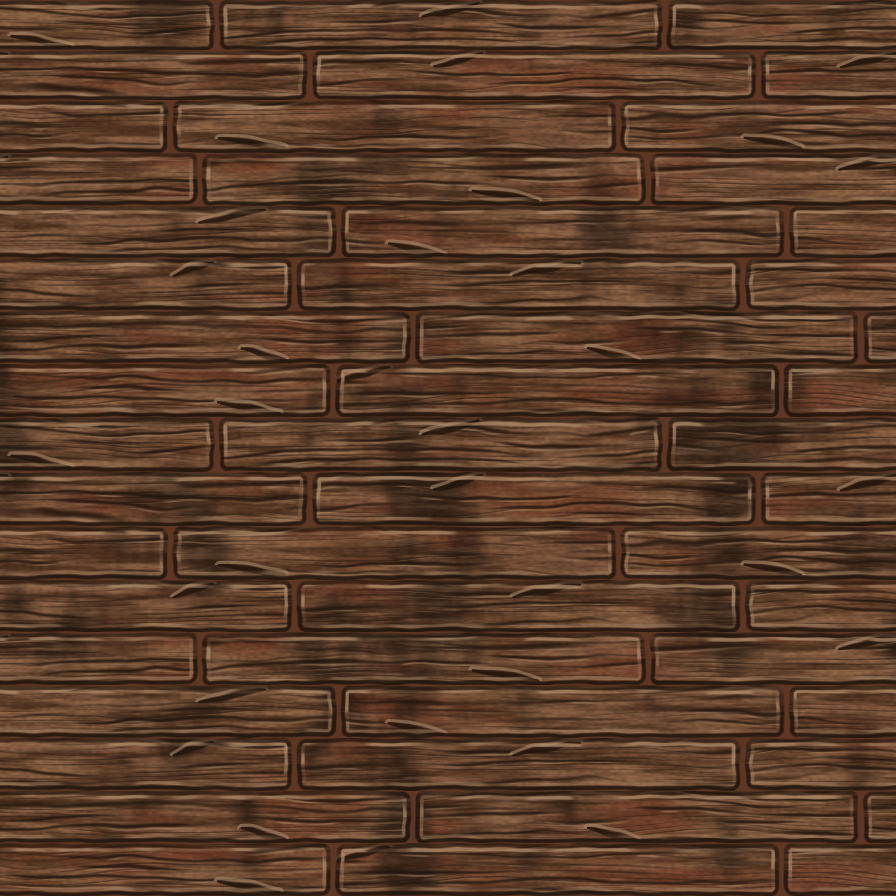
Write a three.js fragment shader that draws this texture.

```glsl
varying vec2 vUv;

float hash(vec2 p) {
  return fract(sin(dot(p, vec2(127.1, 311.7))) * 43758.545);
}

float noise(vec2 p) {
  vec2 i = floor(p), f = fract(p);
  f = f * f * (3.0 - 2.0 * f);
  return mix(mix(hash(i), hash(i + vec2(1.0, 0.0)), f.x),
             mix(hash(i + vec2(0.0, 1.0)), hash(i + 1.0), f.x), f.y);
}

float fbm(vec2 p) {
  float sum = 0.0, amp = 0.533;
  for (int i = 0; i < 4; i++) {
    sum += amp * noise(p);
    p = p * 2.03 + 17.3;
    amp *= 0.5;
  }
  return sum;
}

// Eight joint offsets, reused in a shuffled order down the rows
float rowKind(float row) {
  if (row < 8.0) return row;
  if (row < 11.0) return row - 8.0;
  return row < 12.0 ? 5.0 : row - 9.0;
}

float jointOffset(float kind) {
  vec4 low = vec4(equal(vec4(kind), vec4(0.0, 1.0, 2.0, 3.0)));
  vec4 high = vec4(equal(vec4(kind), vec4(4.0, 5.0, 6.0, 7.0)));
  return dot(low, vec4(0.242, 0.346, 0.190, 0.223))
       + dot(high, vec4(0.378, 0.329, 0.461, 0.372));
}

float roundedBox(vec2 p, vec2 halfSize, float radius) {
  vec2 q = abs(p) - halfSize + radius;
  return length(max(q, 0.0)) + min(max(q.x, q.y), 0.0) - radius;
}

// Wavy grooves: x is the dark cut, y the lit lip below it
vec2 grooves(vec2 p, float count, vec2 seed) {
  float v = p.y * count + count * 0.28 * noise(p * vec2(0.45, 1.6) + seed)
          + 0.45 * noise(p * vec2(1.7, 3.0) + seed);
  float line = floor(v), s = fract(v) - 0.5;
  float depth = smoothstep(0.3, 0.78, noise(vec2(p.x * 0.65, line * 5.7) + seed));
  float cut = depth * (1.0 - smoothstep(0.0, 0.1 + 0.2 * depth, abs(s)));
  float chips = smoothstep(0.35, 0.75, noise(vec2(p.x * 2.5, line * 3.1) + seed));
  float lip = depth * chips * (1.0 - smoothstep(0.03, 0.17, abs(s - 0.28)));
  return vec2(cut, lip);
}

// Slanted split running in from a plank edge
vec2 split(vec2 p, vec2 seed) {
  float top = step(0.5, hash(seed + 3.0));
  vec2 a = vec2(1.0 + 6.5 * hash(seed + 8.0), mix(0.92, 0.08, top));
  vec2 b = vec2(-0.7 - 0.6 * hash(seed + 5.0), mix(-0.2, 0.25, top));
  vec2 q = p - a;
  q.y += 0.06 * (noise(p * vec2(3.0, 1.0) + seed) - 0.5);
  float t = clamp(dot(q, b) / dot(b, b), 0.0, 1.0);
  float away = length(q - b * t), width = 0.03 + 0.05 * sin(3.1416 * t);
  float cut = 1.0 - smoothstep(width * 0.4, width, away);
  float lip = 1.0 - smoothstep(0.015, 0.045, abs(away - width - 0.025));
  return vec2(cut, lip * step(q.y, b.y * t));
}

void main() {
  // Seventeen rows, two planks across each; one unit is a plank height
  float y = (1.0 - vUv.y) * 17.0;
  y += 0.1 * smoothstep(0.0, 0.12, 1.0 - vUv.y) * smoothstep(0.35, 0.6, vUv.y);
  float row = min(floor(y), 16.0);
  float kind = rowKind(row);
  float x = (vUv.x - jointOffset(kind)) * 2.0;
  vec2 p = vec2(fract(x) * 8.5, y - row);
  vec2 seed = vec2(kind * 5.3, mod(floor(x), 2.0) * 9.1 + 2.0);
  vec2 canvas = vec2(vUv.x * 17.0, y);

  // Worn rounded outline
  float wobble = noise(p * vec2(2.5, 4.0) + seed) - 0.5;
  float edge = roundedBox(p - vec2(4.25, 0.5), vec2(4.17, 0.465), 0.13) + 0.045 * wobble;

  // Wood tone, red stain and grime
  float tone = fbm(p * vec2(0.9, 9.0) + seed * 3.0);
  vec3 color = mix(vec3(0.30, 0.19, 0.12), vec3(0.53, 0.375, 0.265), smoothstep(0.2, 0.8, tone));
  float stain = smoothstep(0.48, 0.75, fbm(p * vec2(0.5, 1.5) + seed + 20.0));
  color = mix(color, vec3(0.43, 0.225, 0.145), 0.65 * stain);
  float grime = smoothstep(0.52, 0.78, fbm(canvas * vec2(0.8, 0.5) + 41.0));
  color *= 1.0 - 0.4 * grime;
  color *= 0.9 + 0.2 * noise(canvas * vec2(13.0, 22.0));

  // Grain, deep and fine
  vec3 cream = vec3(0.66, 0.53, 0.41), shadow = vec3(0.14, 0.085, 0.05);
  vec2 deep = grooves(p, 5.5, seed);
  vec2 fine = grooves(p + 3.7, 11.0, seed + 11.0);
  vec2 crack = split(p, seed);
  color = mix(color, cream, 0.5 * deep.y + 0.2 * fine.y);
  color = mix(color, shadow, 0.45 * fine.x);
  color = mix(color, shadow, 0.85 * deep.x);
  color = mix(color, cream, 0.6 * crack.y);
  color = mix(color, shadow, 0.9 * crack.x);

  // Chipped bright rim, strongest along the top
  float chips = smoothstep(0.3, 0.7, noise(p * vec2(2.2, 5.0) + seed + 7.0));
  float rim = 1.0 - smoothstep(0.015, 0.05, abs(edge + 0.09));
  color = mix(color, cream, rim * (0.2 + 0.6 * chips) * mix(0.65, 1.0, step(p.y, 0.5)));

  // Dark groove and the reddish gap
  float groove = 1.0 - smoothstep(0.015, 0.06, abs(edge + 0.01));
  float gap = smoothstep(0.0, 0.04, edge);
  color = mix(color, vec3(0.37, 0.215, 0.14), gap);
  color = mix(color, shadow, groove * mix(0.6, 0.9, step(0.5, p.y)));

  gl_FragColor = vec4(color, 1.0);
}
```
